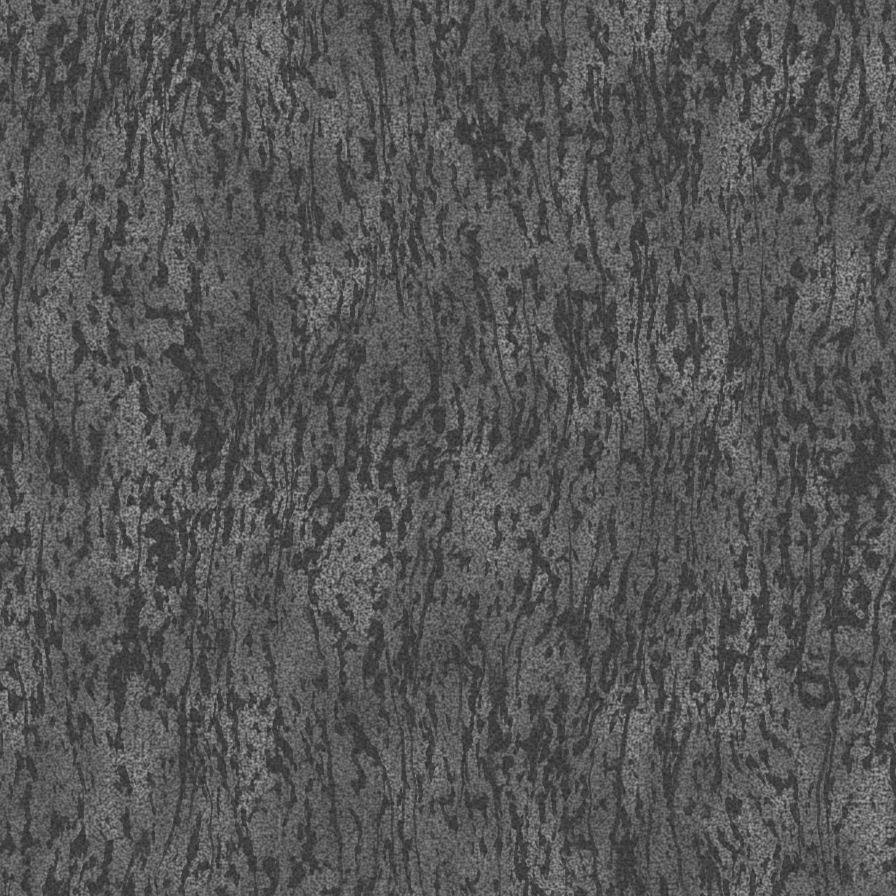
Reproduce this texture procedurally as a three.js fragment shader.

```glsl
// Dark grey weathered bark: vertical fissures, small pits and a fine pale speckle.
varying vec2 vUv;

#define STONE_TONE 0.388
#define PIT_TONE 0.232
#define SPECKLE 0.24
#define PATCH_CONTRAST 0.11
#define PIT_START 0.01
#define PIT_FULL 0.19
#define FISSURE_WIDTH 0.062
#define CRACK_COUNT 24
#define CRACK_WIDTH 0.0030

float hash(vec2 p) {
  vec3 q = fract(vec3(p.xyx) * 0.1031);
  q += dot(q, q.yzx + 33.33);
  return fract((q.x + q.y) * q.z);
}

// Dot product of a random unit direction at a lattice corner with the offset to it.
float cornerSlope(vec2 cell, vec2 offset) {
  float angle = 6.2832 * hash(cell);
  return dot(vec2(cos(angle), sin(angle)), offset);
}

// Gradient noise, centred on zero.
float noise(vec2 p) {
  vec2 cell = floor(p);
  vec2 f = p - cell;
  vec2 s = f * f * f * (f * (f * 6.0 - 15.0) + 10.0);
  vec2 e = vec2(1.0, 0.0);
  float low = mix(cornerSlope(cell, f), cornerSlope(cell + e, f - e), s.x);
  float high = mix(cornerSlope(cell + e.yx, f - e.yx), cornerSlope(cell + 1.0, f - 1.0), s.x);
  return mix(low, high, s.y);
}

// Sways the vertical grain sideways.
vec2 bendGrain(vec2 p) {
  float sway = 0.050 * noise(p * vec2(4.0, 2.6) + 11.0);
  sway += 0.016 * noise(p * vec2(13.0, 8.0) + 37.0);
  sway += 0.005 * noise(p * vec2(45.0, 30.0) + 71.0);
  return vec2(p.x + sway, p.y);
}

// Short strokes and pits stretched along the grain.
float pitCover(vec2 p) {
  float n = 0.50 * noise(p * vec2(66.0, 9.0) + 5.0);
  n += 0.68 * noise(p * vec2(112.0, 44.0) + 83.0);
  n += 0.42 * noise(p * vec2(205.0, 110.0) + 19.0);
  n += 0.22 * noise(p * vec2(7.0, 5.0) + 53.0);
  return smoothstep(PIT_START, PIT_FULL, n);
}

// Thin meandering lines, broken into lengths.
float fissureCover(vec2 p) {
  float ridge = abs(noise(p * vec2(30.0, 3.2) + 61.0));
  float line = 1.0 - smoothstep(0.35 * FISSURE_WIDTH, FISSURE_WIDTH, ridge);
  return line * smoothstep(-0.02, 0.15, noise(p * vec2(21.0, 7.0) + 97.0));
}

// Long leaning cracks with tapered ends.
float crackCover(vec2 p) {
  float cover = 0.0;
  for (int i = 0; i < CRACK_COUNT; i++) {
    float id = float(i);
    float x = (id + hash(vec2(id, 3.0))) / float(CRACK_COUNT);
    float rise = p.y - hash(vec2(id, 17.0));
    float reach = mix(0.06, 0.22, hash(vec2(id, 29.0)));
    float lean = mix(-0.08, 0.17, hash(vec2(id, 41.0)));
    float along = abs(rise) / reach;
    float width = CRACK_WIDTH * mix(0.6, 1.2, hash(vec2(id, 59.0))) * (1.1 - min(along, 1.0));
    float line = 1.0 - smoothstep(0.5 * width, width + 0.001, abs(p.x - x - lean * rise));
    cover = max(cover, line * (1.0 - smoothstep(0.7, 1.0, along)));
  }
  return cover;
}

void main() {
  vec2 grain = bendGrain(vUv);

  // Pale worn patches and fine speckle on the raised surface.
  float patches = noise(vUv * vec2(9.0, 6.0) + 23.0) + 0.6 * noise(grain * vec2(38.0, 17.0) + 47.0);
  float speckle = noise(vUv * 335.0 + 7.0) + 0.55 * noise(vUv * 175.0 + 31.0);
  float worn = smoothstep(-0.1, 0.4, patches);
  float surface = STONE_TONE + PATCH_CONTRAST * patches + SPECKLE * mix(0.8, 1.35, worn) * speckle;

  // Recesses are darker and smoother.
  float recess = max(pitCover(grain), 0.9 * fissureCover(grain));
  recess = max(recess, crackCover(grain));
  float shade = PIT_TONE + 0.09 * speckle;

  gl_FragColor = vec4(vec3(mix(surface, shade, 0.92 * recess)), 1.0);
}
```
